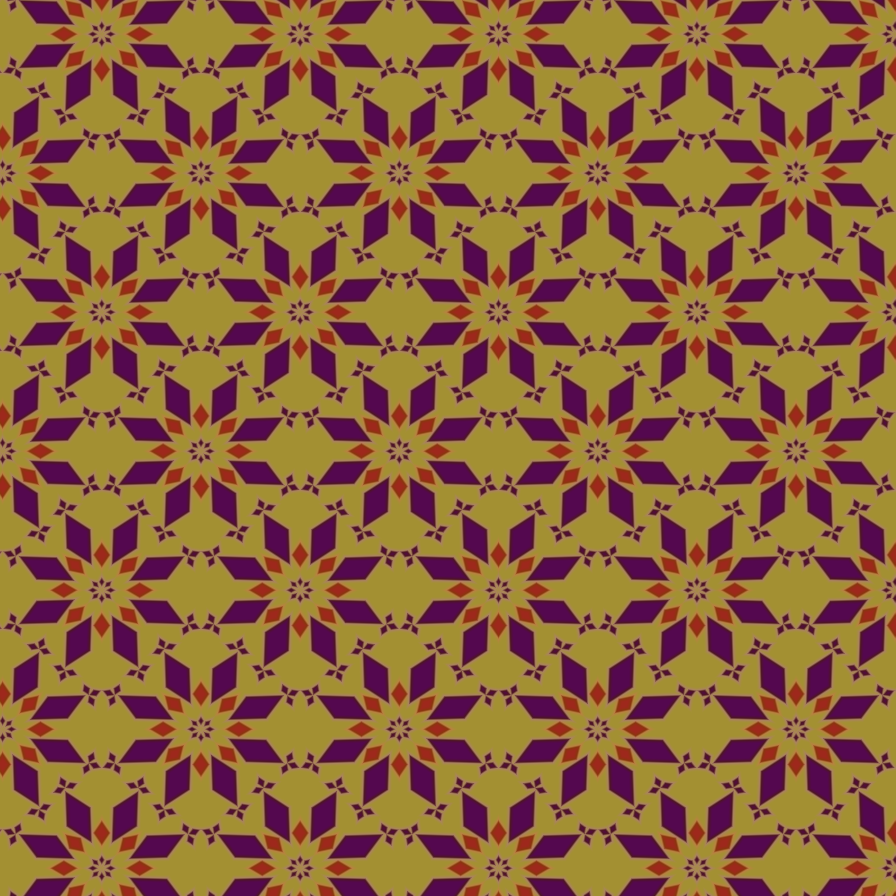
This pattern is drawn by a three.js fragment shader. Its source:

```glsl
// Staggered eight-fold star flowers in plum and rust on an olive ground.
#define PITCH vec2(0.2214, 0.3103)    // column and row spacing of one lattice
#define ORIGIN vec2(0.335, 0.3413)    // centre of one star
#define SQUASH 0.93                   // height of a star against its width
#define EDGE 0.0014                   // half width of the smoothed edge
#define BLEED 0.0055                  // half width of the tint around edges
#define OLIVE vec3(0.64, 0.565, 0.195)
#define PLUM vec3(0.33, 0.03, 0.31)
#define RUST vec3(0.62, 0.155, 0.11)

varying vec2 vUv;

float cross2(vec2 a, vec2 b) { return a.x * b.y - a.y * b.x; }

float rhombus(vec2 p, vec2 halfSize) {
  return (dot(abs(p), halfSize.yx) - halfSize.x * halfSize.y) / length(halfSize);
}

// Parallelogram spanned by the half sides u and v.
float parallelogram(vec2 p, vec2 u, vec2 v) {
  float area = abs(cross2(u, v));
  return max((abs(cross2(p, u)) - area) / length(u),
             (abs(cross2(p, v)) - area) / length(v));
}

// Three leaves: one outward along the petal axis, one to each side.
float sprig(vec2 p) {
  const vec2 axis = vec2(0.9239, 0.3827);
  const vec2 leaf = vec2(0.029, 0.018);
  vec2 q = vec2(dot(p, axis), abs(cross2(axis, p)));
  return min(rhombus(q - vec2(0.033, 0.0), leaf),
             rhombus(q.yx - vec2(0.033, 0.0), leaf));
}

// Distances to the plum (x) and rust (y) parts, in column widths.
vec2 star(vec2 p) {
  // Fold into one eighth of the star.
  vec2 q = abs(p);
  if (q.y > q.x) q = q.yx;

  float petal = parallelogram(q - vec2(0.278, 0.1175),
                              vec2(0.094, 0.003), vec2(0.0435, 0.0625));
  float plum = min(petal, sprig(q - vec2(0.435, 0.184)));

  // Seeds and rust diamonds lie on the straight and the diagonal axes.
  vec2 diagonal = vec2(q.x + q.y, q.y - q.x) * 0.70711;
  vec2 ray = abs(diagonal.y) < q.y ? diagonal : q;
  plum = min(plum, rhombus(ray - vec2(0.045, 0.0), vec2(0.020, 0.012)));
  float rust = rhombus(ray - vec2(0.191, 0.0), vec2(0.065, 0.041));
  return vec2(plum, rust);
}

vec3 paint(vec2 dist, float soft) {
  vec2 cover = 1.0 - smoothstep(-soft, soft, dist);
  return mix(mix(OLIVE, RUST, cover.y), PLUM, cover.x);
}

float luma(vec3 c) { return dot(c, vec3(0.299, 0.587, 0.114)); }

void main() {
  // Two rectangular lattices, half a cell apart.
  vec2 dist = vec2(1.0);
  for (int i = 0; i < 2; i++) {
    vec2 cell = (vUv - ORIGIN) / PITCH + 0.5 * float(i);
    vec2 local = (fract(cell + 0.5) - 0.5) * PITCH / PITCH.x;
    local.y /= SQUASH;
    dist = min(dist, star(local) * PITCH.x);
  }

  // Crisp brightness with a softly bleeding hue.
  vec3 crisp = paint(dist, EDGE);
  vec3 tint = paint(dist, BLEED);
  gl_FragColor = vec4(clamp(tint + luma(crisp) - luma(tint), 0.0, 1.0), 1.0);
}
```
